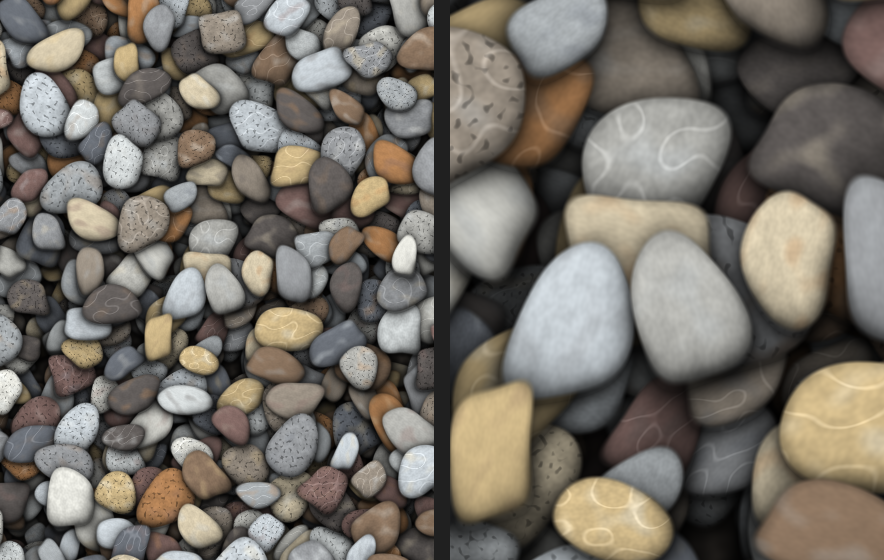
Left: the whole. Right: its middle third, enlarged.
A Shadertoy shader for this texture:

```glsl
// Heaped river pebbles in grey, cream and brown under soft overcast light.
#define LAYERS 7
#define CELL_DEEP 0.060
#define CELL_TOP 0.088
#define DENSITY 0.88
#define EDGE_SOFT 0.0016
#define SHADOW_WIDTH 0.0065
#define SHADOW_DEPTH 0.62
#define MOTTLE 0.17
#define EXPOSURE 1.0
#define LIGHT_DIR normalize(vec3(-0.22, 0.55, 0.80))

const int STONES = 14;
const vec3 STONE[STONES] = vec3[STONES](
    vec3(0.84, 0.86, 0.86), vec3(0.90, 0.90, 0.87), vec3(0.79, 0.82, 0.84),
    vec3(0.66, 0.68, 0.69), vec3(0.60, 0.61, 0.62), vec3(0.71, 0.71, 0.69),
    vec3(0.61, 0.57, 0.52), vec3(0.42, 0.44, 0.47), vec3(0.39, 0.37, 0.36),
    vec3(0.54, 0.45, 0.37), vec3(0.84, 0.79, 0.68), vec3(0.80, 0.71, 0.53),
    vec3(0.70, 0.51, 0.34), vec3(0.51, 0.41, 0.39));

vec3 hash3(vec3 p) {
    p = fract(p * vec3(0.1031, 0.1030, 0.0973));
    p += dot(p, p.yxz + 33.33);
    return fract((p.xxy + p.yxx) * p.zyx);
}

mat2 rotation(float a) {
    float c = cos(a), s = sin(a);
    return mat2(c, s, -s, c);
}

vec2 gradientAt(vec2 i) {
    float a = 6.2832 * hash3(vec3(i, 7.0)).x;
    return vec2(cos(a), sin(a));
}

// Gradient noise, roughly -0.7 to 0.7
float noise(vec2 p) {
    vec2 i = floor(p), f = p - i;
    vec2 u = f * f * f * (f * (f * 6.0 - 15.0) + 10.0);
    vec2 e = vec2(1.0, 0.0);
    float low = mix(dot(gradientAt(i), f),
                    dot(gradientAt(i + e), f - e), u.x);
    float high = mix(dot(gradientAt(i + e.yx), f - e.yx),
                     dot(gradientAt(i + 1.0), f - 1.0), u.x);
    return mix(low, high, u.y);
}

// Radius-like value of a lumpy rounded stone: 1 on its outline
float stoneShape(vec2 q, vec3 seed) {
    q += 0.16 * sin(q.yx * 2.1 + seed.xy * 6.2832);
    q.y *= 1.0 + 0.28 * (seed.z - 0.5) * q.x;
    float power = mix(2.0, 3.4, seed.x * seed.x);
    vec2 a = pow(abs(q) + 1e-4, vec2(power));
    return pow(a.x + a.y, 1.0 / power);
}

// Stone colour with patches, mottling, speckles and a few pale veins
vec3 stoneColor(vec2 q, vec3 seed, vec3 pick) {
    vec3 base = STONE[int(pick.x * float(STONES))];
    vec3 patchColor = STONE[int(pick.y * float(STONES))];
    vec2 s = q + seed.xy * 90.0;
    float broad = noise(s * 1.7);
    vec3 col = mix(base, patchColor, 0.32 * smoothstep(0.0, 0.5, broad));
    float grain = 0.5 * broad + 0.5 * noise(s * 4.3) + 0.35 * noise(s * 11.0);
    col *= 1.0 + MOTTLE * (0.5 + pick.z) * grain;
    float speckle = smoothstep(0.15, 0.5, noise(s * 8.0 + 31.0));
    col *= 1.0 - 0.32 * speckle * step(0.72, pick.z);
    float vein = 1.0 - smoothstep(0.0, 0.07, abs(noise(s * 1.4 + 12.0)));
    return col + 0.10 * vein * step(0.8, seed.z);
}

// Lays one stone and its contact shadow over the colour beneath
vec3 layStone(vec3 under, vec2 offset, float size, float depth, vec3 id) {
    vec3 seed = hash3(id + 3.7), pick = hash3(id + 51.3);
    vec2 radii = size * mix(0.36, 0.62, seed.y) * vec2(1.0, mix(0.58, 0.95, pick.z));
    vec2 q = rotation(seed.z * 6.2832) * offset / radii;
    float rho = stoneShape(q, seed);
    float dist = (rho - 1.0) * radii.y;
    vec2 outward = offset / max(length(offset), 1e-4);

    float gap = max(dist + 0.003 * outward.y, 0.0);
    vec3 col = under * (1.0 - SHADOW_DEPTH * exp(-gap / SHADOW_WIDTH));
    float soft = max(EDGE_SOFT, 0.8 / iResolution.y);
    float cover = 1.0 - smoothstep(-soft, soft, dist);
    if (cover <= 0.0) return col;

    // Flat-topped dome: the normal tilts mostly near the rim
    vec2 tilt = outward * 0.93 * pow(min(rho, 1.0), 2.3);
    tilt += 0.16 * vec2(noise(q * 1.6 + seed.yz * 70.0),
                        noise(q * 1.6 + seed.zx * 70.0));
    vec3 normal = normalize(vec3(tilt, sqrt(max(1.0 - dot(tilt, tilt), 0.03))));
    float light = dot(normal, LIGHT_DIR);
    float shade = mix(0.40, 1.04, smoothstep(-0.35, 0.95, light));
    shade *= 1.0 - 0.16 * smoothstep(0.82, 1.0, rho);
    vec3 lit = stoneColor(q, seed, pick) * shade * mix(0.62, 1.0, depth);
    return mix(col, lit, cover);
}

void mainImage(out vec4 fragColor, in vec2 fragCoord) {
    vec2 uv = fragCoord / iResolution.y;
    vec3 col = vec3(0.24, 0.22, 0.20) * (1.0 + 0.5 * noise(uv * 90.0));

    // Turned, jittered grids stacked from the bottom of the heap upward
    for (int k = 0; k < LAYERS; k++) {
        float depth = float(k) / float(LAYERS - 1);
        float size = mix(CELL_DEEP, CELL_TOP, depth);
        mat2 turn = rotation(0.4 + 1.3 * float(k));
        vec2 g = turn * uv / size + 40.0 + 17.3 * float(k);
        for (int j = 0; j < 9; j++) {
            vec2 cell = floor(g) + vec2(j % 3, j / 3) - 1.0;
            vec3 id = vec3(cell, float(k) * 13.0);
            vec3 h = hash3(id);
            if (h.z > DENSITY) continue;
            vec2 center = cell + 0.5 + 0.7 * (h.xy - 0.5);
            vec2 offset = transpose(turn) * (g - center) * size;
            col = layStone(col, offset, size, depth, id);
        }
    }
    fragColor = vec4(clamp(col * EXPOSURE, 0.0, 1.0), 1.0);
}
```
